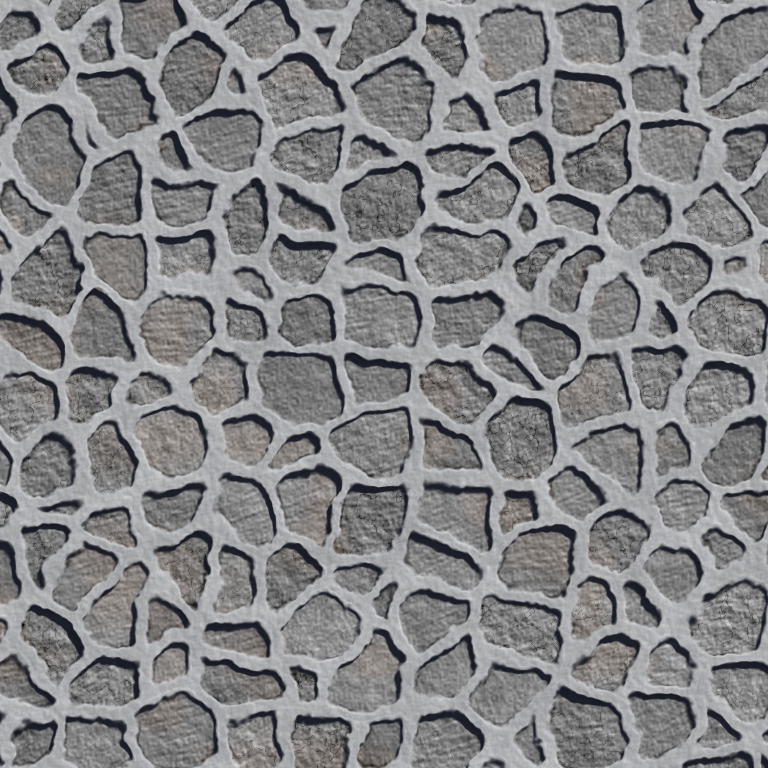
Give the GLSL for this texture, as a Shadertoy shader.

```glsl
// Irregular grey paving: rounded stones sunk into pale raised mortar.
// A weighted Voronoi diagram gives the stones; a second sample of its distance
// towards the light gives cast shadows and lit lips, and noise gives the grain.

const float STONES_ACROSS = 11.0;
const float ROW_HEIGHT = 0.84;          // row pitch relative to column pitch
const float JITTER = 0.74;
const float SIZE_VARIATION = 0.36;
const float MORTAR_HALF_WIDTH = 0.068;
const float CORNER_ROUNDING = 0.05;
const float EDGE_SOFTNESS = 0.022;
const vec2  SHADOW_OFFSET = vec2(0.055, 0.085);
const vec2  LIGHT_STEP = vec2(0.025, 0.035);
const vec3  MORTAR_COLOR = vec3(0.665, 0.670, 0.680);
const vec3  STONE_COLOR = vec3(0.495, 0.495, 0.495);
const vec3  WARM_TINT = vec3(0.030, 0.004, -0.012);
const vec3  SHADOW_COLOR = vec3(0.075, 0.090, 0.135);

float hash(vec2 p) {
    vec3 h = fract(vec3(p.xyx) * 0.1031);
    h += dot(h, h.yzx + 33.33);
    return fract((h.x + h.y) * h.z);
}

float noise(vec2 p) {
    vec2 i = floor(p), f = fract(p);
    f = f * f * (3.0 - 2.0 * f);
    return mix(mix(hash(i), hash(i + vec2(1, 0)), f.x),
               mix(hash(i + vec2(0, 1)), hash(i + vec2(1, 1)), f.x), f.y);
}

float fbm(vec2 p) {
    float sum = 0.0, amplitude = 0.5;
    for (int i = 0; i < 4; i++) {
        sum += amplitude * noise(p);
        p = mat2(1.6, 1.2, -1.2, 1.6) * p + 7.3;
        amplitude *= 0.55;
    }
    return sum;
}

vec2 noise2(vec2 p) {
    return vec2(noise(p), noise(p + 41.7)) - 0.5;
}

// Site position in xy, size weight in z
vec3 site(vec2 cell) {
    vec2 jitter = vec2(hash(cell + 3.1), hash(cell + 17.9)) - 0.5;
    vec2 position = (cell + 0.5 + JITTER * jitter) * vec2(1.0, ROW_HEIGHT);
    return vec3(position, SIZE_VARIATION * hash(cell + 61.3));
}

// Signed depth inside the stone (x) and the cell that owns it (yz)
vec3 stoneField(vec2 p) {
    p += 0.26 * noise2(p * 1.7) + 0.10 * noise2(p * 5.0) + 0.035 * noise2(p * 15.0);
    vec2 home = floor(p / vec2(1.0, ROW_HEIGHT));
    vec2 owner = home;
    vec3 nearest = vec3(0);
    float best = 1e5;
    for (int y = -2; y <= 2; y++)
    for (int x = -2; x <= 2; x++) {
        vec2 cell = home + vec2(x, y);
        vec3 s = site(cell);
        float power = dot(p - s.xy, p - s.xy) - s.z;
        if (power < best) { best = power; nearest = s; owner = cell; }
    }
    // Smooth minimum of the distances to all borders rounds the corners
    float sum = 1e-9;
    for (int y = -2; y <= 2; y++)
    for (int x = -2; x <= 2; x++) {
        vec2 cell = home + vec2(x, y);
        if (cell == owner) continue;
        vec3 s = site(cell);
        float power = dot(p - s.xy, p - s.xy) - s.z;
        float border = (power - best) / (2.0 * length(s.xy - nearest.xy));
        sum += exp(-border / CORNER_ROUNDING);
    }
    float inset = MORTAR_HALF_WIDTH + 0.035 * hash(owner + 5.7);
    return vec3(-CORNER_ROUNDING * log(sum) - inset, owner);
}

// Surface height of a stone: lumps plus scratches along its own direction
float stoneHeight(vec2 p, float angle, float roughness) {
    vec2 along = vec2(cos(angle), sin(angle));
    vec2 q = vec2(dot(p, along), dot(p, vec2(-along.y, along.x)));
    float scratches = noise(q * vec2(5.0, 21.0));
    return roughness * fbm(p * 6.5) + 0.30 * scratches + 0.22 * noise(p * 27.0);
}

void mainImage(out vec4 fragColor, in vec2 fragCoord) {
    vec2 p = fragCoord / iResolution.y * STONES_ACROSS;
    float soft = max(EDGE_SOFTNESS, STONES_ACROSS / iResolution.y);
    vec3 field = stoneField(p);
    float depth = field.x;
    vec2 id = field.yz;

    // Sample towards the light at the upper right
    vec2 reach = SHADOW_OFFSET * (0.35 + 1.2 * noise(p * 1.6 + 9.0));
    float depthAhead = stoneField(p + reach).x;
    float slope = clamp((depthAhead - depth) / length(reach), -1.0, 1.0);
    float inside = smoothstep(-soft, soft, depth);
    float shadow = inside * (1.0 - smoothstep(-soft, soft, depthAhead));

    // Stone face
    float roughness = mix(0.45, 1.35, hash(id + 23.0));
    float angle = 0.55 + 1.1 * (hash(id + 31.0) - 0.5);
    float relief = stoneHeight(p, angle, roughness)
                 - stoneHeight(p + LIGHT_STEP, angle, roughness);
    vec3 stone = STONE_COLOR + 0.10 * (hash(id + 47.0) - 0.5) + 0.52 * relief;
    stone += 0.12 * (fbm(p * 3.0) - 0.5);
    stone += WARM_TINT * smoothstep(0.55, 0.9, noise(p * 1.3 + 80.0));
    float crack = 1.0 - smoothstep(0.0, 0.022, abs(fbm(p * 3.2 + 13.0) - 0.5));
    stone -= 0.16 * crack * smoothstep(0.7, 1.2, roughness);

    // Mortar with fine sand and faint stains
    vec3 mortar = MORTAR_COLOR + 0.13 * (fbm(p * 2.2 + 50.0) - 0.5);
    mortar += 0.16 * (fbm(p * 13.0) - fbm(p * 13.0 + 0.45));

    // Lit lip below, broken crevice around, pale rim above the shadow
    vec3 color = mix(mortar, stone, inside);
    color += 0.13 * slope * exp(-pow(depth / 0.035, 2.0));
    color -= 0.20 * exp(-pow((depth - 0.03) / 0.02, 2.0)) * smoothstep(0.4, 0.75, noise(p * 4.0));
    color += 0.10 * max(-slope, 0.0) * exp(-pow((depth + 0.05) / 0.025, 2.0));
    color = mix(color, SHADOW_COLOR, 0.93 * shadow);
    fragColor = vec4(clamp(color, 0.0, 1.0), 1.0);
}
```
